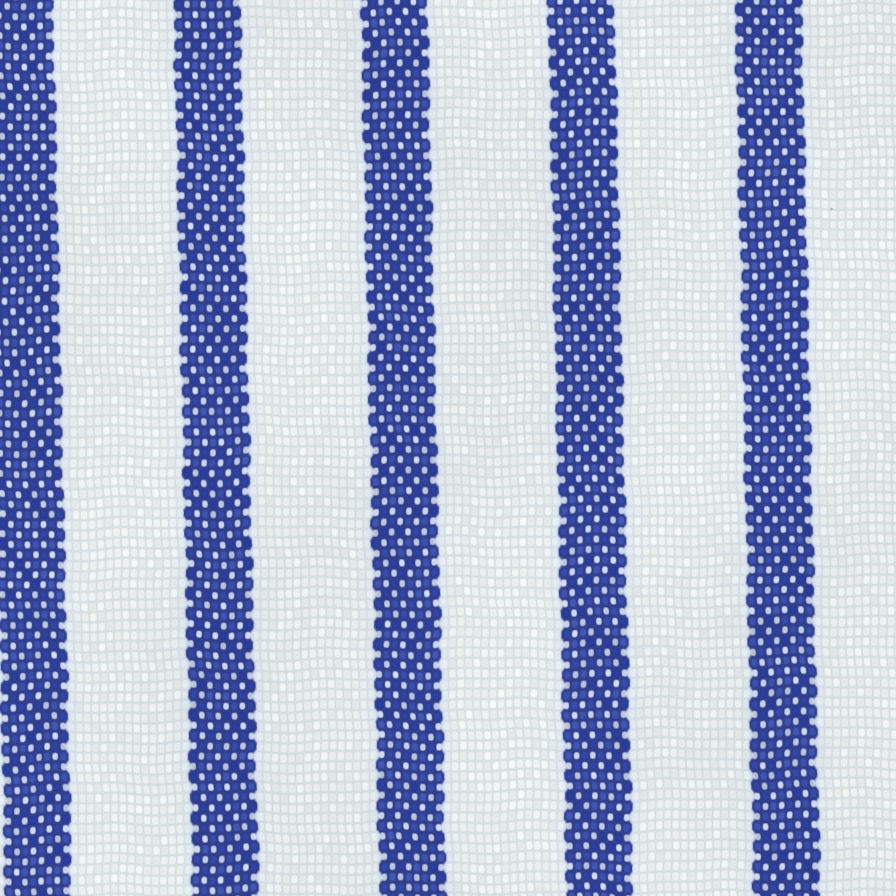
A WebGL 2 fragment shader for this texture:

```glsl
#version 300 es
precision highp float;
// Plain-woven cotton with five blue warp stripes on white, leaning slightly.
// A product of sines gives the over/under weave; its sign tells warp from weft.
// Stripes are bands of threads, with hashed knot tones and sparse dust specks.
uniform vec2 u_resolution;
out vec4 fragColor;

const float PI = 3.14159265;
const float REPEAT = 23.0;        // warp threads per stripe repeat
const float HALF_STRIPE = 4.0;    // half the blue threads in a stripe
const float WARP_PITCH = 0.00908; // canvas width of one warp thread
const float WEFT_ROWS = 88.0;     // weft threads down the canvas
const float LEAN = 0.021;

const vec3 WHITE = vec3(0.935, 0.953, 0.945);
const vec3 WHITE_GAP = vec3(0.82, 0.85, 0.855);
const vec3 HALO = vec3(0.80, 0.86, 0.95);
const vec3 BLUE = vec3(0.21, 0.295, 0.68);
const vec3 BLUE_SHADOW = vec3(0.19, 0.245, 0.55);
const vec3 WEFT_DOT = vec3(0.77, 0.81, 0.90);
const vec3 DUST = vec3(0.60, 0.61, 0.62);

float hash(vec2 p) {
  vec3 q = fract(vec3(p.xyx) * 0.1031);
  q += dot(q, q.yzx + 33.33);
  return fract((q.x + q.y) * q.z);
}

// Thread coordinates: one unit per thread, tilted and gently uneven.
vec2 threadSpace(vec2 uv) {
  vec2 q = vec2((uv.x + LEAN * uv.y - 0.0067) / WARP_PITCH,
                (uv.y - 0.3 * LEAN * uv.x) * WEFT_ROWS);
  q.x += 0.10 * sin(uv.y * 41.0 + uv.x * 9.0) + 0.06 * sin(uv.y * 97.0);
  q.y += 0.12 * sin(uv.x * 37.0 + uv.y * 13.0) + 0.07 * sin(uv.x * 83.0);
  return q;
}

// Positive on warp floats, negative on weft floats, zero between cells.
float weave(vec2 q) {
  return sin(PI * q.x) * sin(PI * q.y);
}

// Signed thread distance into the nearest stripe; y holds the edge scallop.
vec2 stripeEdge(vec2 q) {
  float x = q.x - HALF_STRIPE + 0.5 * REPEAT;
  float offset = mod(x, REPEAT) - 0.5 * REPEAT;
  float parity = 1.0 - 2.0 * mod(floor(x / REPEAT), 2.0);
  return vec2(HALF_STRIPE - abs(offset),
              -sign(offset) * parity * sin(PI * q.y));
}

vec3 whiteCloth(float w, float tone, float edge) {
  float crown = smoothstep(0.0, 0.65, abs(w));
  vec3 cloth = mix(WHITE_GAP, WHITE, 0.2 + 0.8 * crown);
  cloth -= 0.025 * smoothstep(0.2, 0.9, -w);
  cloth += 0.045 * tone * crown;
  return mix(cloth, HALO, 0.55 * exp(-1.1 * max(-edge, 0.0)));
}

vec3 blueCloth(float w, float tone) {
  vec3 cloth = mix(BLUE_SHADOW, BLUE, smoothstep(0.1, 0.8, w));
  cloth += vec3(0.10, 0.11, 0.09) * tone * smoothstep(0.0, 0.6, w);
  float dotMask = smoothstep(0.15, 0.78, -w);
  return mix(cloth, WEFT_DOT * (1.0 + 0.14 * tone), dotMask);
}

// One faint speck in a few cells of a coarse grid.
float dust(vec2 uv, float cells) {
  vec2 id = floor(uv * cells);
  vec2 center = 0.2 + 0.6 * vec2(hash(id + 3.1), hash(id + 8.7));
  float radius = 0.0035 * cells * (0.5 + 0.5 * hash(id + 5.3));
  float speck = 1.0 - smoothstep(0.3 * radius, radius,
                                 length(fract(uv * cells) - center));
  return speck * step(0.91, hash(id + 17.0));
}

void main() {
  vec2 uv = gl_FragCoord.xy / u_resolution;
  vec2 q = threadSpace(uv);
  float w = weave(q);
  float tone = hash(floor(q) + 40.0) - 0.5;

  // Ragged stripe boundary, softened to at least a pixel
  vec2 edge = stripeEdge(q);
  float soft = max(0.25, 1.0 / (u_resolution.x * WARP_PITCH));
  float stripe = smoothstep(-soft, soft, edge.x + 0.28 * edge.y);

  vec3 color = mix(whiteCloth(w, tone, edge.x), blueCloth(w, tone), stripe);

  // Broad shading and dust
  color *= 1.0 + 0.008 * sin(uv.x * 11.0 + 2.0 * sin(uv.y * 7.0));
  color = mix(color, DUST, 0.6 * dust(uv, 7.0) * (1.0 - stripe));
  fragColor = vec4(color, 1.0);
}
```
